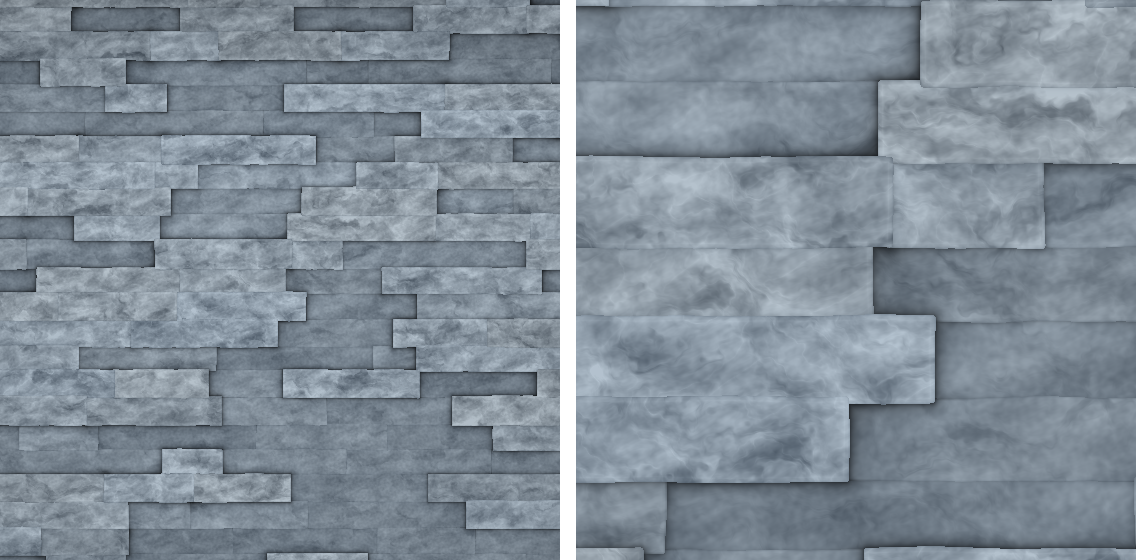
Left, the full canvas; right, a detail of the centre.
This texture is drawn by a three.js fragment shader. Its source:

```glsl
// Stacked blue-grey ledge stone wall: uneven rows of long split stones set at varying depths.
#define ROWS 21.47
#define ROW_SHIFT 0.22
#define STONES_PER_ROW 4.7
#define LENGTH_JITTER 0.74
#define EDGE_WOBBLE 0.0017
#define SHADOW_REACH 0.012
#define SHADOW_DEPTH 0.54
#define SEAM_DEPTH 0.46
#define MOTTLE 0.66
#define DARK_STONE vec3(0.200, 0.242, 0.288)
#define LIGHT_STONE vec3(0.625, 0.675, 0.718)

varying vec2 vUv;

float hash(vec2 p) {
  vec3 q = fract(p.xyx * vec3(0.1031, 0.1030, 0.0973));
  q += dot(q, q.yzx + 33.33);
  return fract((q.x + q.y) * q.z);
}

float cornerSlope(vec2 cell, vec2 offset) {
  float angle = 6.2832 * hash(cell);
  return dot(vec2(cos(angle), sin(angle)), offset);
}

float gradientNoise(vec2 p) {
  vec2 i = floor(p), f = p - i;
  vec2 u = f * f * f * (f * (f * 6.0 - 15.0) + 10.0);
  vec2 e = vec2(1.0, 0.0);
  float low = mix(cornerSlope(i, f), cornerSlope(i + e, f - e), u.x);
  float high = mix(cornerSlope(i + e.yx, f - e.yx), cornerSlope(i + e.xx, f - e.xx), u.x);
  return mix(low, high, u.y);
}

float fbm(vec2 p) {
  float sum = 0.0, gain = 0.6;
  for (int i = 0; i < 5; i++) {
    sum += gain * gradientNoise(p);
    p = mat2(1.9, 0.6, -0.6, 1.9) * p + 11.3;
    gain *= 0.56;
  }
  return sum;
}

// Stone layout: id is (index along the row, row)
float rowOffset(float row) { return hash(vec2(row, 41.0)); }

float jointX(vec2 id) {
  return (id.x + rowOffset(id.y) + LENGTH_JITTER * (hash(id + 17.0) - 0.5)) / STONES_PER_ROW;
}

float rowY(float row) {
  return (row + ROW_SHIFT + 0.1 * (hash(vec2(row, 73.0)) - 0.5)) / ROWS;
}

// Depth of a stone, leaning towards either recessed or raised
float stoneRaise(vec2 id) {
  float h = hash(id + 5.0);
  return mix(h, smoothstep(0.15, 0.85, h), 0.75);
}

vec2 stoneAt(vec2 p, float column, float row) {
  float r = floor(p.y * ROWS - ROW_SHIFT) + row;
  return vec2(floor(p.x * STONES_PER_ROW - rowOffset(r)) + column, r);
}

// Signed distance to a rough-edged stone; stones overlap so that no gap opens
float stoneDistance(vec2 p, vec2 id) {
  vec2 low = vec2(jointX(id), rowY(id.y));
  vec2 high = vec2(jointX(id + vec2(1.0, 0.0)), rowY(id.y + 1.0));
  vec2 d = abs(p - 0.5 * (low + high)) - 0.5 * (high - low);
  float box = length(max(d, 0.0)) + min(max(d.x, d.y), 0.0);
  float rough = gradientNoise(p * 20.0 + id * 7.3) + 0.25 * gradientNoise(p * 75.0 + id * 3.1);
  return box - 0.0012 - 0.001 * stoneRaise(id) + EDGE_WOBBLE * rough;
}

void main() {
  vec2 p = vUv;

  // Front-most stone covering this point
  vec2 stone = vec2(0.0);
  float best = -10.0, edge = 0.0;
  for (int j = -1; j <= 1; j++) {
    for (int i = -1; i <= 1; i++) {
      vec2 id = stoneAt(p, float(i), float(j));
      float d = stoneDistance(p, id);
      float score = d < 0.0 ? stoneRaise(id) : -d;
      if (score > best) { best = score; stone = id; edge = d; }
    }
  }
  float raise = stoneRaise(stone);

  // Soft shadow and a thin continuous seam beside every higher neighbour
  float light = 1.0, seam = 0.0;
  for (int j = -1; j <= 1; j++) {
    for (int i = -2; i <= 2; i++) {
      vec2 id = stoneAt(p, float(i), float(j));
      float d = max(stoneDistance(p, id), 0.0);
      float rise = stoneRaise(id) - raise;
      float depth = smoothstep(0.03, 0.75, rise);
      light *= 1.0 - depth * SHADOW_DEPTH * exp(-d / SHADOW_REACH);
      seam = max(seam, smoothstep(0.0, 0.03, rise) * (0.6 + 0.4 * depth) * exp(-d / 0.0024));
    }
  }
  light *= 1.0 - SEAM_DEPTH * seam;
  light *= mix(0.68, 1.0, smoothstep(-0.0003, 0.0017, -edge));

  // Split face: broad clouding, mottling, smoky streaks, pale veins and grain
  vec2 face = p + 9.0 * vec2(hash(stone + 2.0), hash(stone + 8.0));
  float relief = mix(0.5, 1.0, raise);
  float warp = fbm(face * 13.0);
  float cloud = gradientNoise(face * vec2(9.0, 20.0));
  float mottle = fbm(face * vec2(28.0, 46.0) + 0.9 * warp);
  float smoke = smoothstep(0.02, 0.36, fbm(face * vec2(10.0, 30.0) + 1.5 * warp));
  float vein = exp(-18.0 * abs(gradientNoise(face * vec2(34.0, 50.0) + 1.8 * warp)));
  float grain = gradientNoise(p * 210.0) + 0.6 * gradientNoise(p * 120.0 + 7.0);
  float tone = 0.735 + 0.2 * (raise - 0.5) + 0.15 * (hash(stone + 29.0) - 0.5);
  tone += relief * (MOTTLE * mottle + 0.26 * cloud - 0.28 * smoke) + 0.1 * grain;
  tone += 0.1 * vein * raise;

  // Worn pale rim on raised stones
  tone += 0.1 * raise * exp(-abs(edge + 0.003) / 0.0013);

  vec3 color = mix(DARK_STONE, LIGHT_STONE, clamp(tone, 0.0, 1.15));
  color += vec3(0.008, 0.002, -0.006) * (2.0 * hash(stone + 51.0) - 1.0) * raise;
  color *= mix(vec3(0.92, 0.96, 1.0) * light, vec3(1.0), light);
  color *= 1.03 - 0.16 * dot(p - 0.5, p - 0.5) - 0.08 * smoothstep(0.8, 1.0, p.y);
  gl_FragColor = vec4(color, 1.0);
}
```
